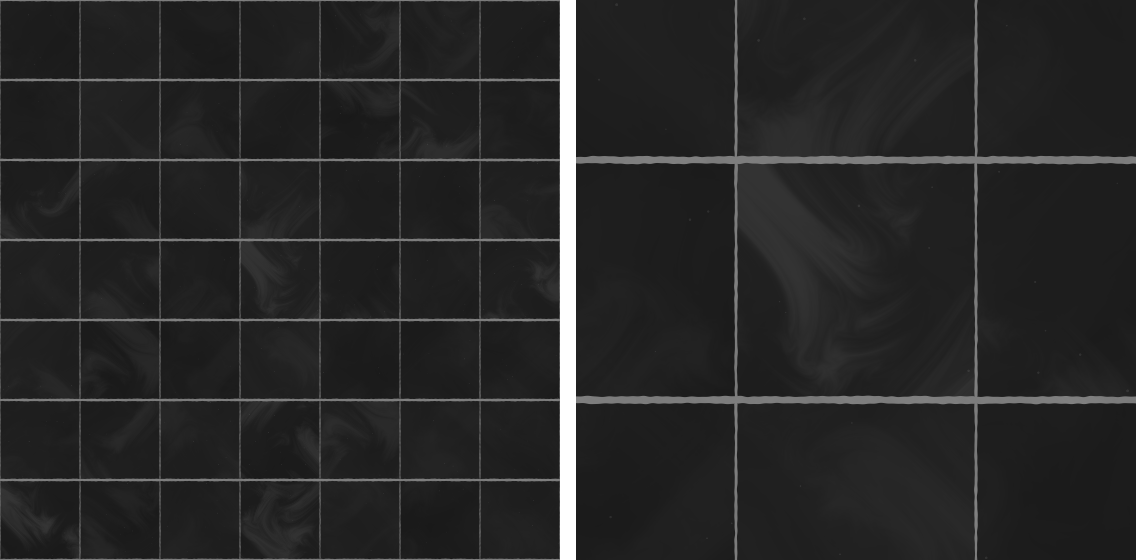
Left, the full canvas; right, a detail of the centre.
Reproduce this texture procedurally as a Shadertoy shader.

```glsl
#define TILES 7.0
#define GROUT_HALF vec2(0.0058, 0.0150)
#define GROUT_ROUGH vec2(0.0022, 0.0034)
#define GROUT_TONE 0.49
#define TILE_TONE 0.117
#define TONE_SPREAD 0.016
#define MOTTLE 0.014
#define HAZE 0.085
#define HAZE_SCALE 3.4
#define SPECK_GRID 13.0
#define SPECK_TONE 0.07

float hash(vec2 p) {
    p = fract(p * vec2(0.1031, 0.1137));
    p += dot(p, p.yx + 33.33);
    return fract((p.x + p.y) * p.x * 7.31 + p.y * 17.7);
}

vec2 hash2(vec2 p) {
    return vec2(hash(p + 11.3), hash(p + 47.9));
}

// Warped layers of sines, roughly -1 to 1
float cloud(vec2 p) {
    float sum = 0.0, amp = 0.5;
    for (int i = 0; i < 6; i++) {
        p += 0.7 * sin(p.yx * 1.3 + vec2(1.7, 4.1));
        sum += amp * sin(p.x) * sin(p.y + 0.8);
        p = mat2(1.52, 1.14, -1.14, 1.52) * p + 2.3;
        amp *= 0.56;
    }
    return sum;
}

// Uneven tile edge, different on every side
float ragged(float t, float seed) {
    float phase = seed * 40.0;
    float wave = sin(t * 23.0 + phase + 2.0 * sin(t * 9.0 + phase));
    wave += 0.7 * sin(t * 57.0 + phase * 1.7 + 1.5 * sin(t * 31.0));
    wave += 0.5 * sin(t * 131.0 + phase * 2.3);
    return wave / 2.2;
}

// Sparse pale dots, one candidate per cell
float specks(vec2 p, float blur) {
    vec2 cell = floor(p);
    vec2 center = 0.2 + 0.6 * hash2(cell);
    float radius = mix(0.03, 0.08, hash(cell + 5.7));
    float dotMask = 1.0 - smoothstep(radius - blur, radius + blur, length(p - cell - center));
    return dotMask * step(0.965, hash(cell + 83.1));
}

void mainImage(out vec4 fragColor, in vec2 fragCoord) {
    vec2 p = fragCoord / iResolution.xy * TILES;
    vec2 pixel = TILES / iResolution.xy;
    vec2 id = floor(p);
    vec2 local = p - id;

    // Glazed face: own tone, faint mottling and patches of haze
    vec2 shift = 40.0 * hash2(id + 3.0);
    float hazeAmount = 0.012 + HAZE * pow(hash(id + 21.0), 4.0);
    float tone = TILE_TONE + TONE_SPREAD * (hash(id + 7.0) - 0.5);
    tone += MOTTLE * cloud(local * 2.3 + shift.yx);
    tone += hazeAmount * smoothstep(-0.1, 0.65, cloud(local * HAZE_SCALE + shift));
    tone += SPECK_TONE * specks(p * SPECK_GRID, 0.5 * pixel.y * SPECK_GRID);

    // Grout: thin upright joints, thicker level joints
    vec2 side = step(0.5, local);
    vec2 edge = 0.5 - abs(local - 0.5);
    vec2 seed = vec2(hash(id + vec2(side.x * 0.37, 61.0)),
                     hash(id + vec2(91.0, side.y * 0.37)));
    vec2 wobble = vec2(ragged(p.y, seed.x), ragged(p.x, seed.y));
    vec2 halfWidth = GROUT_HALF + GROUT_ROUGH * wobble;
    vec2 joint = clamp((halfWidth - edge) / pixel + 0.5, 0.0, 1.0);
    float groutTone = GROUT_TONE + 0.025 * cloud(p * 9.0);

    fragColor = vec4(vec3(mix(tone, groutTone, max(joint.x, joint.y))), 1.0);
}
```
